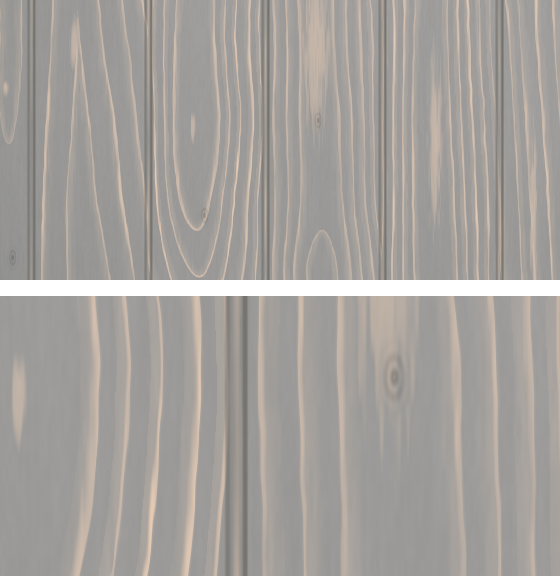
Top, the full canvas; bottom, a detail of the centre.
A Shadertoy shader for this texture:

```glsl
// Grey-stained softwood boards with worn, tan growth rings and vertical grooves.

const float BOARD_WIDTH = 0.418;   // in canvas heights
const float FIRST_GROOVE = 0.112;
const vec3 STAIN_DARK = vec3(0.565, 0.565, 0.555);
const vec3 STAIN_LIGHT = vec3(0.645, 0.637, 0.635);
const vec3 BARE_WOOD = vec3(0.87, 0.775, 0.695);
const vec3 GROOVE_SHADE = vec3(0.43, 0.42, 0.40);

// Per board: heart x at bottom, heart x at top, heart height
const vec3 HEART[6] = vec3[6](
    vec3(0.82, 0.82, 0.80), vec3(0.475, 0.37, 0.0), vec3(0.42, 0.40, 0.55),
    vec3(0.495, 0.43, 0.0), vec3(0.45, 0.42, 0.0), vec3(1.05, 0.90, 0.5));
// Per board: ring slope below heart, slope above, slope limit, roundness
const vec4 RISE[6] = vec4[6](
    vec4(0.28, 0.04, 2.0, 2.0), vec4(0.2, 0.205, 2.0, 1.0), vec4(0.51, 0.22, 2.0, 2.0),
    vec4(0.9, 0.95, 0.19, 2.0), vec4(0.05, 0.05, 2.0, 1.0), vec4(0.02, 0.02, 2.0, 2.0));
// Per board: radius of first ring, rings per board width
const vec2 RINGS[6] = vec2[6](
    vec2(0.088, 4.0), vec2(0.19, 5.0), vec2(0.19, 10.5),
    vec2(0.135, 10.5), vec2(0.19, 10.5), vec2(0.30, 7.0));
// Per board: worn streak centre and half size
const vec4 STREAK[6] = vec4[6](
    vec4(0.78, 0.69, 0.035, 0.04), vec4(0.37, 0.84, 0.05, 0.12), vec4(0.38, 0.545, 0.026, 0.06),
    vec4(0.43, 0.84, 0.15, 0.38), vec4(0.45, 0.50, 0.07, 0.38), vec4(0.29, 0.26, 0.04, 0.34));
// Knots: board, x across board, height
const vec3 KNOTS[3] = vec3[3](
    vec3(0.0, 0.84, 0.08), vec3(2.0, 0.48, 0.23), vec3(3.0, 0.45, 0.57));

float hash(vec2 p) {
    return fract(sin(dot(p, vec2(127.1, 311.7))) * 43758.545);
}

float noise(vec2 p) {
    vec2 i = floor(p), f = fract(p);
    f = f * f * (3.0 - 2.0 * f);
    return mix(mix(hash(i), hash(i + vec2(1, 0)), f.x),
               mix(hash(i + vec2(0, 1)), hash(i + vec2(1, 1)), f.x), f.y);
}

// Growth radius at q: x across the board, y up the canvas
float ringRadius(vec2 q, vec3 heart, vec4 rise, float seed) {
    q.x += 0.045 * (noise(vec2(q.x * 3.0 + seed * 9.0, q.y * 3.5)) - 0.5);
    q.x += 0.007 * (noise(vec2(q.x * 8.0 + seed, q.y * 22.0)) - 0.5);
    float across = abs(q.x - mix(heart.x, heart.y, q.y)) + 0.0005;
    float h = q.y - heart.z;
    float along = abs(h) * (h < 0.0 ? rise.x : rise.y);
    along = rise.z * tanh(along / rise.z) + 0.0005;
    return pow(pow(across, rise.w) + pow(along, rise.w), 1.0 / rise.w);
}

// Bare wood along the rings: crisp outside, fading inward
float ringWear(vec2 q, int board, float fibre, float pixel) {
    float seed = float(board), e = 0.002;
    vec3 heart = HEART[board];
    vec4 rise = RISE[board];
    float r = ringRadius(q, heart, rise, seed);
    vec2 slope = vec2(ringRadius(q + vec2(e, 0), heart, rise, seed) - r,
                      ringRadius(q + vec2(0, e), heart, rise, seed) - r) / e;
    float steepness = max(length(slope / vec2(BOARD_WIDTH, 1.0)), 0.3);
    float n = (r - RINGS[board].x) * RINGS[board].y;
    float ring = floor(n + 0.5);
    float random = hash(vec2(ring, seed + 3.0));
    float offset = ring > 0.0 ? 0.35 * (random - 0.5) : 0.0;
    float d = (n - ring - offset) / (RINGS[board].y * steepness);
    d += 0.003 * (fibre - 0.5);
    float patchy = noise(vec2(ring * 5.0 + seed, q.y * 5.0));
    float width = mix(0.006, 0.014, random) * (0.6 + 0.8 * patchy);
    float line = smoothstep(-width, -0.001, d) * (1.0 - smoothstep(0.0, 0.001 + pixel, d));
    float halo = 0.22 * smoothstep(-0.035, 0.0, d) * (1.0 - smoothstep(0.0, 0.004, d));
    float strength = 0.5 + 0.35 * hash(vec2(seed, ring)) + 0.3 * (patchy - 0.5);
    return step(-0.5, ring) * max(line * strength, halo);
}

float streakWear(vec2 q, vec4 streak, float fibre) {
    float d = length((q - streak.xy) / streak.zw) + 0.7 * (fibre - 0.5);
    return 0.6 * (1.0 - smoothstep(0.25, 1.0, d));
}

float knotShade(vec2 q, float board) {
    float shade = 0.0;
    for (int i = 0; i < 3; i++) {
        float d = length((q - KNOTS[i].yz) * vec2(BOARD_WIDTH, 0.45));
        float near = exp(-d * d / 0.00016) * (0.6 + 0.4 * sin(d * 700.0));
        shade += KNOTS[i].x == board ? near : 0.0;
    }
    return shade;
}

// Two dark edges around a partly worn channel; x is the distance from its centre
vec3 addGroove(vec3 col, float x, float y, float id, float pixel) {
    float channel = 1.0 - smoothstep(0.010, 0.013 + pixel, abs(x));
    col = mix(col, GROOVE_SHADE, 0.25 * channel);
    float edge = 1.0 - smoothstep(0.001, 0.0035 + pixel, abs(abs(x) - 0.0105));
    col = mix(col, GROOVE_SHADE, edge * (x > 0.0 ? 0.75 : 0.45));
    float wear = (0.15 + 0.5 * hash(vec2(id, 8.0))) * noise(vec2(id * 7.0, y * 4.0));
    return mix(col, BARE_WOOD, wear * (1.0 - smoothstep(0.001, 0.006, abs(x))));
}

void mainImage(out vec4 fragColor, in vec2 fragCoord) {
    vec2 p = fragCoord / iResolution.xy * vec2(2.0, 1.0);
    float pixel = 1.0 / iResolution.y;
    float across = (p.x - FIRST_GROOVE) / BOARD_WIDTH + 1.0;
    int board = clamp(int(floor(across)), 0, 5);
    vec2 q = vec2(across - float(board), p.y);

    // Stain with broad tone changes and fine vertical fibres
    float fibre = noise(p * vec2(190.0, 14.0));
    float grain = noise(p * vec2(75.0, 3.0)) + noise(p * vec2(240.0, 55.0)) - 1.0;
    float tone = 0.22 + 0.2 * smoothstep(0.0, 0.9, p.x) + 0.3 * noise(p * vec2(3.0, 1.6));
    tone += 0.12 * (p.y - 0.5) + 0.16 * grain + 0.16 * (fibre - 0.5);
    vec3 col = mix(STAIN_DARK, STAIN_LIGHT, tone);

    // Worn rings and streaks, then knots
    float wear = max(ringWear(q, board, fibre, pixel), streakWear(q, STREAK[board], fibre));
    col = mix(col, BARE_WOOD, wear * (0.8 + 0.4 * fibre));
    col *= 1.0 - 0.2 * knotShade(q, float(board));

    // Grooves between boards
    float groove = floor(across + 0.5);
    col = addGroove(col, (across - groove) * BOARD_WIDTH, p.y, groove, pixel);
    fragColor = vec4(col, 1.0);
}
```
